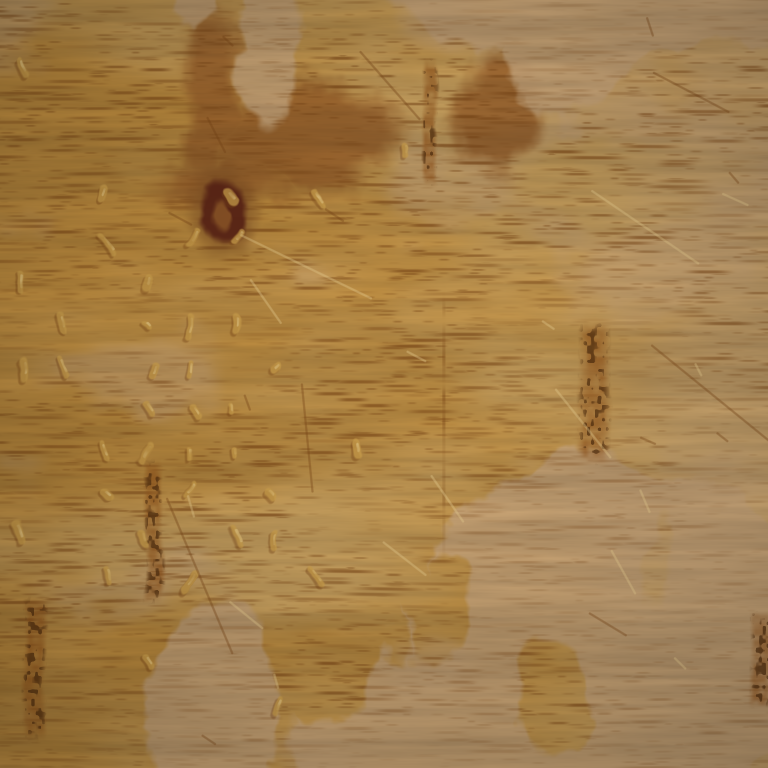
This texture is drawn by a Shadertoy shader. Its source:

```glsl
const vec3 PALE = vec3(0.725, 0.595, 0.435);
const vec3 OILED = vec3(0.735, 0.59, 0.35);
const vec3 GOLD = vec3(0.685, 0.505, 0.225);
const vec3 STAIN = vec3(0.56, 0.35, 0.155);
const vec3 PORE = vec3(0.46, 0.26, 0.08);
const vec3 KNOT = vec3(0.34, 0.13, 0.08);
const vec3 CRUMB = vec3(0.78, 0.61, 0.29);
const vec3 GLINT = vec3(0.9, 0.8, 0.56);
const float VIGNETTE = 0.42;
const float CRUMB_CELL = 0.055;
const int SCRATCHES = 32;

// Ellipses: centre, radii
const vec4 DRY[7] = vec4[7](
    vec4(0.345, 0.99, 0.042, 0.15), vec4(0.25, 1.01, 0.03, 0.05),
    vec4(0.74, 0.98, 0.1, 0.14), vec4(0.8, 1.02, 0.3, 0.1),
    vec4(0.8, 0.17, 0.27, 0.23), vec4(0.28, 0.06, 0.085, 0.15),
    vec4(0.62, 0.04, 0.24, 0.13));
const vec4 OILY[4] = vec4[4](
    vec4(0.72, 0.09, 0.045, 0.08), vec4(0.57, 0.21, 0.045, 0.06),
    vec4(0.86, 0.27, 0.018, 0.05), vec4(0.42, 0.13, 0.065, 0.06));
const vec4 SPILL[4] = vec4[4](
    vec4(0.275, 0.88, 0.04, 0.12), vec4(0.645, 0.86, 0.055, 0.075),
    vec4(0.4, 0.83, 0.13, 0.07), vec4(0.3, 0.77, 0.09, 0.035));
const vec4 NODES[5] = vec4[5](
    vec4(0.773, 0.487, 0.017, 0.09), vec4(0.2, 0.31, 0.01, 0.09),
    vec4(0.045, 0.13, 0.012, 0.09), vec4(0.56, 0.84, 0.008, 0.08),
    vec4(0.99, 0.14, 0.012, 0.06));

float hash(vec2 p) {
    vec3 q = fract(p.xyx * 0.1031);
    q += dot(q, q.yzx + 33.33);
    return fract((q.x + q.y) * q.z);
}
float noise(vec2 p) {
    vec2 i = floor(p), f = fract(p);
    f = f * f * (3.0 - 2.0 * f);
    return mix(mix(hash(i), hash(i + vec2(1, 0)), f.x),
               mix(hash(i + vec2(0, 1)), hash(i + vec2(1, 1)), f.x), f.y);
}
float fbm(vec2 p) {
    float sum = 0.0;
    for (float amp = 0.5; amp > 0.05; amp *= 0.5) {
        sum += amp * noise(p);
        p = p * 2.03 + 17.7;
    }
    return sum;
}
float inside(float edge, float soft, float d) { return 1.0 - smoothstep(edge - soft, edge + soft, d); }
float blotch(vec2 p, vec4 e) { return (1.0 - length((p - e.xy) / e.zw)) * min(e.z, e.w); }
float segment(vec2 p, vec2 a) { return length(p - a * clamp(dot(p, a) / dot(a, a), -1.0, 1.0)); }

// Short tapered dashes along the grain
float pores(vec2 p, vec2 cell, float seed) {
    vec2 g = p / cell;
    g.x += 9.0 * hash(vec2(floor(g.y), seed));
    vec2 id = floor(g) + seed, f = abs(fract(g) - 0.5);
    float reach = mix(0.18, 0.48, hash(id + 5.3));
    float dash = (1.0 - smoothstep(0.2 * reach, reach, f.x)) * inside(0.27, 0.19, f.y);
    return dash * smoothstep(0.5, 0.95, hash(id));
}

void mainImage(out vec4 fragColor, in vec2 fragCoord) {
    vec2 p = fragCoord / iResolution.xy;
    vec2 warp = vec2(fbm(p * 19.0), fbm(p * 15.0 + 40.0)) - 0.47;
    vec2 q = p + warp * vec2(0.055, 0.09);

    // Oiled ground, more golden to the left
    float gold = fbm(p * vec2(3, 7) + 3.0) + 0.35 * (0.55 - p.x);
    vec3 col = mix(OILED, GOLD, smoothstep(0.25, 0.8, gold));
    col = mix(col, PALE, 0.55 * smoothstep(0.5, 0.7, fbm(p * vec2(5, 8) + 60.0)));
    col = mix(col, PALE, 0.5 * smoothstep(0.72, 0.95, q.x));

    // Brown spill, dry patches with oily islands
    float spill = -1.0, dry = -1.0, oily = -1.0;
    for (int i = 0; i < 4; i++) {
        spill = max(spill, blotch(q, SPILL[i]));
        oily = max(oily, blotch(q, OILY[i]));
    }
    for (int i = 0; i < 7; i++) dry = max(dry, blotch(q, DRY[i]));
    col = mix(col, STAIN, 0.82 * smoothstep(-0.012, 0.018, spill));
    float bare = smoothstep(-0.004, 0.005, min(dry, -oily));
    col = mix(col, PALE, 0.9 * bare);

    // Fibres and pores
    vec2 g = p + vec2(0, 0.006 * noise(p * vec2(3, 5)));
    float bands = fbm(g * vec2(1.5, 26) + 8.0) - 0.47;
    col *= 1.0 + 0.18 * (fbm(g * vec2(7, 130)) - 0.47) + 0.16 * bands;
    float dashes = max(pores(g, vec2(0.13, 0.0075), 11.0), 0.8 * pores(g, vec2(0.075, 0.006), 53.0));
    dashes = max(dashes, 0.6 * pores(g, vec2(0.04, 0.0045), 97.0));
    float dense = smoothstep(0.25, 0.65, fbm(p * vec2(4, 9) + 21.0));
    col = mix(col, PORE, dashes * (0.2 + 0.45 * dense) * (1.0 - 0.5 * bare));

    // Speckled upright nodes and a thin seam
    for (int i = 0; i < 5; i++) {
        vec2 d = abs(p + warp * 0.012 - NODES[i].xy) / NODES[i].zw;
        float body = inside(0.95, 0.45, d.x) * inside(0.96, 0.12, d.y);
        float speck = smoothstep(0.58, 0.8, noise(p * vec2(210, 170)));
        col = mix(col, PORE * 1.2, body * (0.25 + 0.4 * noise(p * 130.0)));
        col = mix(col, PORE * 0.65, 0.7 * body * speck);
    }
    float seam = inside(0.002, 0.001, abs(p.x - 0.578)) * inside(0.14, 0.05, abs(p.y - 0.45));
    col = mix(col, PORE, 0.5 * seam * noise(p * vec2(4, 60)));

    // Red knot with a pale core
    vec2 k = (p + warp * 0.03 - vec2(0.29, 0.725)) / vec2(0.029, 0.045);
    col = mix(col, STAIN * 0.85, 0.6 * inside(1.3, 0.5, length(k)));
    col = mix(col, KNOT, 0.9 * inside(0.92, 0.17, length(k)));
    col = mix(col, STAIN, 0.8 * inside(0.75, 0.25, length((k + 0.12) / vec2(0.42, 0.6))));

    // Raised crumbs with shadow and glint
    vec2 c = (p + warp * 0.02) / CRUMB_CELL, id = floor(c);
    vec2 away = (id * CRUMB_CELL - vec2(0.19, 0.44)) / vec2(0.17, 0.25);
    float present = step(hash(id + 71.0), 0.75 * exp(-dot(away, away)));
    float a = 1.57 + 1.8 * (hash(id + 2.0) - 0.5), w = mix(0.05, 0.11, hash(id + 4.0));
    vec2 axis = vec2(cos(a), sin(a)) * mix(0.06, 0.26, hash(id + 3.0));
    vec2 f = fract(c) - 0.5 - 0.2 * (vec2(hash(id), hash(id + 9.0)) - 0.5);
    col = mix(col, PORE, 0.4 * present * inside(w, 0.03, segment(f + 0.05, axis)));
    col = mix(col, CRUMB, 0.75 * present * inside(w, 0.03, segment(f, axis)));
    float glint = inside(0.03, 0.02, segment(f - 0.03, axis * 0.6));
    col = mix(col, GLINT, 0.6 * present * glint * noise(p * 140.0));

    // Knife scratches, mostly falling to the right
    for (int i = 0; i < SCRATCHES; i++) {
        vec2 s = vec2(i + 1, 1);
        vec2 at = vec2(0.2 + 0.8 * hash(s), hash(s + 20.0));
        float turn = -0.95 + 1.1 * (hash(s + 40.0) - 0.5);
        float size = mix(0.008, 0.11, pow(hash(s + 60.0), 3.0));
        float d = segment(p - at, vec2(cos(turn), sin(turn)) * size);
        float cut = 1.0 - smoothstep(0.0004, 0.0012 + 1.0 / iResolution.y, d);
        col = mix(col, hash(s + 80.0) < 0.25 ? PORE : GLINT, 0.38 * cut);
    }

    // Uneven light
    vec2 v = p - 0.525;
    fragColor = vec4(col * (1.0 - VIGNETTE * dot(v, v)), 1.0);
}
```
